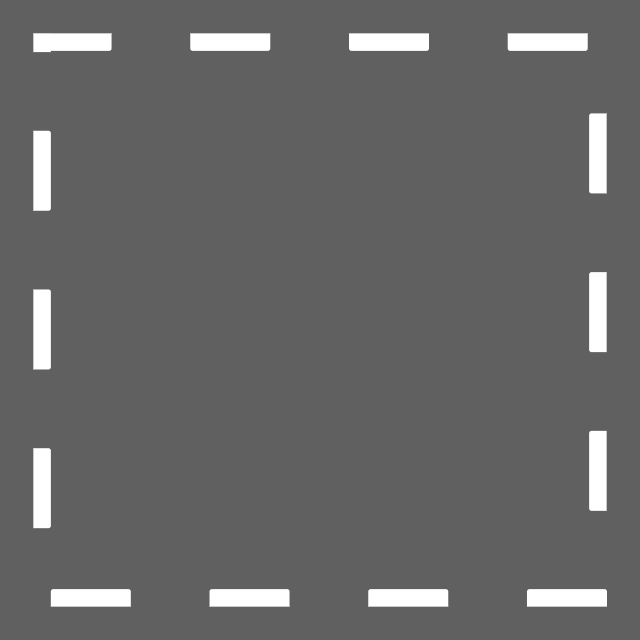
Give the GLSL for this pattern, as a Shadertoy shader.

```glsl
// A dashed white square outline running around a plain grey field.

// Box distance with the two corners on the inward (+y) side rounded.
float dashDistance(vec2 p, vec2 halfSize) {
    float radius = p.y > 0.0 ? 0.004 : 0.0;
    vec2 d = abs(p) - halfSize + radius;
    return length(max(d, 0.0)) + min(max(d.x, d.y), 0.0) - radius;
}

// Evenly spaced dashes: p.x runs along the side, p.y points inward.
float dashRow(vec2 p, float firstCentre, float count) {
    float spacing = 0.248;
    float index = clamp(round((p.x - firstCentre) / spacing), 0.0, count - 1.0);
    p.x -= firstCentre + index * spacing;
    return dashDistance(p, vec2(0.0625, 0.0137));
}

void mainImage(out vec4 fragColor, in vec2 fragCoord) {
    vec2 uv = fragCoord / iResolution.xy;
    float pixel = 1.0 / min(iResolution.x, iResolution.y);
    float inset = 0.0658;

    // The four sides, each seen from its own edge
    float bottom = dashRow(vec2(uv.x, uv.y - inset), 0.1419, 4.0);
    float top = dashRow(vec2(uv.x, 1.0 - inset - uv.y), 0.1118, 4.0);
    float left = dashRow(vec2(uv.y, uv.x - inset), 0.2372, 3.0);
    float right = dashRow(vec2(uv.y, 1.0 - inset - uv.x), 0.2643, 3.0);

    // The outline starts with a small square stub at the upper left
    top = max(top, 0.0521 - uv.x);
    vec2 stub = abs(uv - vec2(inset, 0.9333)) - vec2(0.0137, 0.0147);
    top = min(top, max(stub.x, stub.y));

    float outline = min(min(bottom, top), min(left, right));
    float coverage = clamp(0.5 - outline / pixel, 0.0, 1.0);

    vec3 grey = vec3(0.376);
    vec3 white = vec3(1.0);
    fragColor = vec4(mix(grey, white, coverage), 1.0);
}
```
